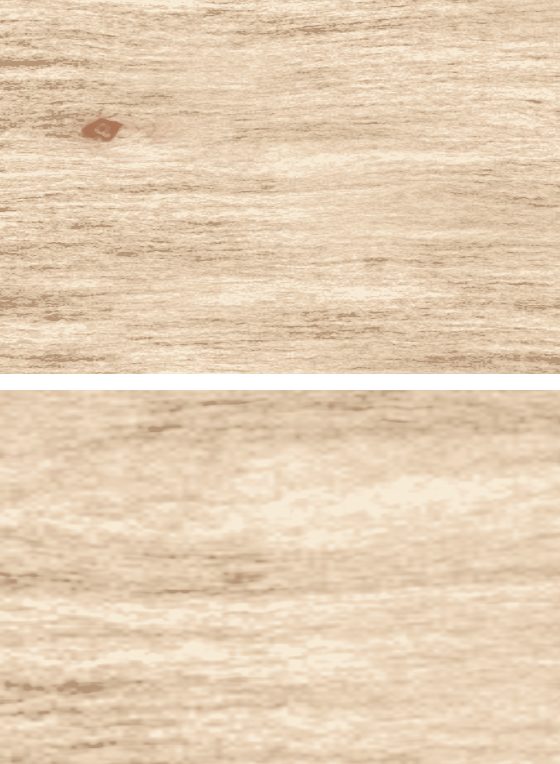
Top, the full canvas; bottom, a detail of the centre.
Reproduce this texture procedurally as a Shadertoy shader.

```glsl
// Pale bleached wood with horizontal grain, one russet knot and a cream figure.
// Stretched noise layers are summed into a tone, which indexes a colour ramp;
// the grain coordinates bulge around the knot and the cream figure.

const vec3 RAMP[6] = vec3[6](
    vec3(0.72, 0.59, 0.47), vec3(0.82, 0.72, 0.60), vec3(0.87, 0.77, 0.66),
    vec3(0.91, 0.82, 0.71), vec3(0.94, 0.86, 0.76), vec3(0.97, 0.92, 0.84));
const vec3 RUSSET = vec3(0.66, 0.44, 0.32);

const float BASE_TONE = 2.95;
const float BAND_AMOUNT = 0.85;
const float STREAK_AMOUNT = 1.25;
const float LINE_AMOUNT = 1.35;
const float FIBRE_AMOUNT = 1.15;
const float SPECKLE_AMOUNT = 1.0;
const float PORE_AMOUNT = 1.3;

const vec2 KNOT = vec2(0.275, 0.657);
const vec2 KNOT_SIZE = vec2(0.054, 0.040);
const vec2 EYE = vec2(0.325, 0.655);
const vec2 FIGURE = vec2(0.76, 0.588);

float hash(vec2 cell) {
    vec3 h = fract(cell.xyx * vec3(0.1031, 0.1030, 0.0973));
    h += dot(h, h.yzx + 33.33);
    return fract((h.x + h.y) * h.z);
}

// Value noise from -1 to 1
float noise(vec2 p) {
    vec2 cell = floor(p), f = fract(p);
    f = f * f * (3.0 - 2.0 * f);
    float low = mix(hash(cell), hash(cell + vec2(1, 0)), f.x);
    float high = mix(hash(cell + vec2(0, 1)), hash(cell + vec2(1, 1)), f.x);
    return 2.0 * mix(low, high, f.y) - 1.0;
}

// Soft elliptical bump, 1 at its centre
float bump(vec2 p, vec2 centre, vec2 size) {
    vec2 d = (p - centre) / size;
    return exp(-dot(d, d));
}

// Soft horizontal band
float band(float y, float centre, float width) {
    float d = (y - centre) / width;
    return exp(-d * d);
}

// Grain coordinates: gentle waves, spread apart by the knot and the figure
vec2 grainFlow(vec2 p) {
    vec2 g = p;
    g.y -= (p.y - KNOT.y) * 0.6 * bump(p, KNOT + vec2(0.03, 0.0), vec2(0.15, 0.07));
    g.y -= (p.y - FIGURE.y) * 0.55 * bump(p, FIGURE, vec2(0.2, 0.07));
    g.y += 0.022 * noise(p * vec2(1.7, 3.0) + 5.0);
    g.y += 0.006 * noise(p * vec2(6.0, 10.0) + 19.0);
    g.y += 0.0016 * noise(p * vec2(45.0, 60.0));
    return g;
}

// Broad light and dark zones of the board
float zones(vec2 p) {
    float y = p.y + 0.012 * noise(p * vec2(3.0, 6.0) + 41.0);
    float sides = smoothstep(0.2, 0.7, abs(p.x - 0.8));
    float tone = -0.6 * band(y, 0.93, 0.04) + 0.75 * band(y, 0.865, 0.03) * (1.0 - 0.5 * p.x);
    tone -= (0.5 + 0.7 * sides) * band(y, 0.665, 0.04);
    tone += 0.75 * band(y, 0.575, 0.045) - 0.6 * band(y, 0.325, 0.05);
    tone += 0.4 * band(y, 0.24, 0.04);
    tone -= 0.9 * band(y, 0.035, 0.03) * smoothstep(-0.3, 0.4, noise(vec2(p.x * 4.0, 7.0)));
    return tone;
}

// Layered grain, from wide bands to fine speckle
float grain(vec2 p, vec2 g) {
    float contrast = 1.0 + 0.3 * noise(p * vec2(2.0, 5.0) + 71.0) - 0.12 * (p.x - 0.75);
    float lines = STREAK_AMOUNT * noise(g * vec2(2.3, 42.0) + 13.0);
    lines += LINE_AMOUNT * noise(g * vec2(5.0, 115.0) + 29.0);
    float poreNoise = noise(g * vec2(14.0, 150.0) + 53.0);
    lines -= PORE_AMOUNT * smoothstep(0.3, 0.8, poreNoise);
    lines += FIBRE_AMOUNT * noise(g * vec2(55.0, 230.0) + 83.0);
    float speckle = SPECKLE_AMOUNT * noise(p * vec2(170.0, 290.0) + 97.0);
    return BAND_AMOUNT * noise(g * vec2(1.3, 11.0) + 3.0) + contrast * (lines + speckle);
}

// Thin saw-like seams running along the board
float seams(vec2 p) {
    float wear = 0.6 + 0.4 * noise(vec2(p.x * 9.0, 2.0));
    return wear * (band(p.y, 0.633, 0.0022) + 0.8 * band(p.y, 0.19, 0.0022));
}

void mainImage(out vec4 fragColor, in vec2 fragCoord) {
    vec2 p = fragCoord / iResolution.y;
    vec2 g = grainFlow(p);
    float tone = BASE_TONE + zones(p) + grain(p, g);
    tone += 1.2 * bump(p, FIGURE, vec2(0.11, 0.042)) - 1.1 * seams(p);

    // Faint nested rings of the eye around the knot
    float ragged = noise(p * vec2(45.0, 60.0) + 11.0);
    float eyeRadius = length((p - EYE) / vec2(0.1, 0.045)) + 0.1 * ragged;
    float eyeRings = smoothstep(0.2, 0.9, sin(eyeRadius * 17.0));
    tone -= 1.0 * eyeRings * (1.0 - smoothstep(0.8, 1.3, eyeRadius));

    // Colour ramp
    tone = clamp(tone, 0.0, 4.999);
    int step0 = int(tone);
    vec3 colour = mix(RAMP[step0], RAMP[step0 + 1], fract(tone));

    // Russet crescents of the knot, with a stain in the wood near it
    float knotRadius = length((p - KNOT) / KNOT_SIZE) + 0.28 * ragged;
    float crescents = smoothstep(-0.5, 0.5, sin(knotRadius * 11.0 + 3.0 * noise(p * 28.0)));
    float knot = (0.3 + 0.55 * crescents) * (1.0 - smoothstep(0.65, 1.05, knotRadius));
    float stain = 0.32 * bump(p, EYE + vec2(0.0, -0.02), vec2(0.16, 0.06));
    stain *= smoothstep(-0.1, 0.6, noise(g * vec2(9.0, 60.0) + 61.0));
    colour = mix(colour, RUSSET, clamp(knot + stain, 0.0, 0.9));

    fragColor = vec4(colour, 1.0);
}
```
